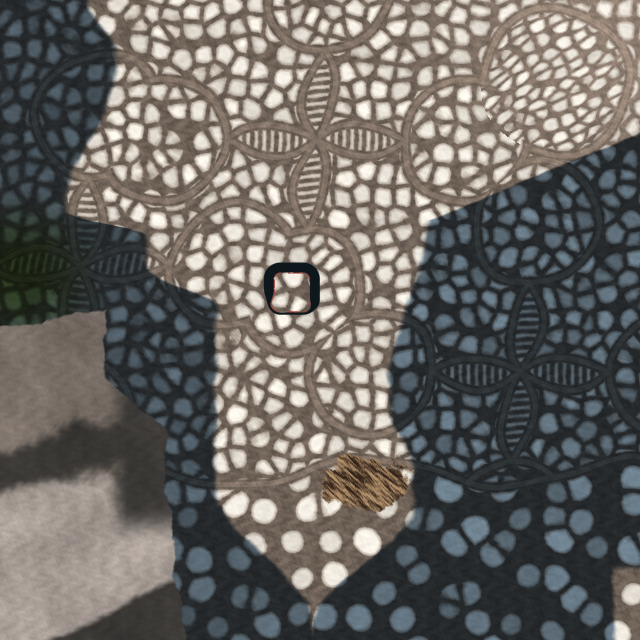
A WebGL 1 fragment shader for this pattern:

```glsl
precision highp float;
// Pebble mosaic paving with petal flowers and rings, in tree shade beside a boulder.
uniform vec2 u_resolution;

const float FINE_CELLS = 31.0;
const float COARSE_CELLS = 18.0;
const float GROUT = 0.0028;        // half gap between pebbles
const float LINE_HALF = 0.005;     // half width of drawn lines
const float RING_RADIUS = 0.096;
const float RING_OFFSET = 0.235;   // flower centre to ring centre
const vec2 PETAL = vec2(0.138, 0.025);  // length, half width
const float STRIPE_PITCH = 0.0125;
const vec2 FLOWER = vec2(0.492, 0.781);
const vec2 STEP_RIGHT = vec2(0.323, -0.364);
const vec2 STEP_LEFT = vec2(-0.364, -0.195);
const vec3 SLIVER_RING = vec3(0.868, 0.872, 0.115);
const vec3 STONE_SUN = vec3(0.98, 0.96, 0.92);
const vec3 RIM_SUN = vec3(0.72, 0.67, 0.62);
const vec3 GROUT_SUN = vec3(0.43, 0.38, 0.34);
const vec3 STONE_SHADE = vec3(0.40, 0.47, 0.52);
const vec3 RIM_SHADE = vec3(0.26, 0.29, 0.31);
const vec3 GROUT_SHADE = vec3(0.145, 0.16, 0.17);

float rise(float a, float b, float x) { return smoothstep(a, b, x); }

vec2 hash2(vec2 p) {
  return fract(sin(vec2(dot(p, vec2(127.1, 311.7)), dot(p, vec2(269.5, 183.3)))) * 43758.5);
}

// Layered rotated sines
float ripple(vec2 p) {
  float sum = 0.0, amp = 0.5;
  for (int i = 0; i < 5; i++) {
    sum += amp * sin(p.x + 1.7 * sin(p.y)) * cos(p.y * 0.8 + float(i));
    p = mat2(1.5, 1.2, -1.2, 1.5) * p + 2.3;
    amp *= 0.62;
  }
  return sum;
}

// Cellular noise: nearest and second distance, random tone
vec3 cells(vec2 p) {
  vec3 best = vec3(8.0, 8.0, 0.0);
  for (int y = -1; y <= 1; y++)
  for (int x = -1; x <= 1; x++) {
    vec2 id = floor(p) + vec2(x, y), rnd = hash2(id);
    float d = length(id + 0.12 + 0.76 * rnd - p);
    if (d < best.x) best = vec3(d, best.x, fract(rnd.x * 7.0 + rnd.y * 13.0));
    else best.y = min(best.y, d);
  }
  return best;
}

// 1 in sunlight, 0 in shade; h runs down from the top
float sunlight(vec2 p) {
  float h = 1.0 - p.y;
  float left = 0.137 + 0.045 * rise(0.0, 0.08, h) - 0.08 * rise(0.1, 0.33, h)
    + 0.13 * rise(0.33, 0.37, h) + 0.105 * rise(0.42, 0.48, h) + 0.155 * rise(0.76, 0.98, h);
  float right = 1.02 - 0.35 * clamp((h - 0.2) / 0.145, 0.0, 1.0) - 0.06 * rise(0.35, 0.58, h)
    + 0.035 * rise(0.64, 0.74, h) - 0.16 * rise(0.79, 0.98, h);
  if (h < 0.2) right = 1.1;
  float inside = max(min(p.x - left, right - p.x), min(p.x - 0.96, 0.11 - p.y));
  return rise(-0.006, 0.006, inside + 0.006 * ripple(p * 38.0));
}

void main() {
  vec2 uv = gl_FragCoord.xy / u_resolution;
  vec2 p = uv + 0.003 * vec2(sin(uv.y * 47.0), sin(uv.x * 41.0 + 2.0));
  float sun = sunlight(uv), grain = ripple(uv * 190.0), rough = ripple(uv * 24.0);

  // Flowers: four petals, with a ring beyond every tip
  float sliver = length(p - SLIVER_RING.xy) - SLIVER_RING.z;
  float ring = sliver, petal = 1.0, along = 0.0;
  for (int i = 0; i < 3; i++) {
    vec2 q = p - FLOWER;
    if (i == 1) q -= STEP_RIGHT;
    if (i == 2) q -= STEP_LEFT;
    q.x -= 0.1 * q.y;
    float a = max(abs(q.x), abs(q.y)), b = min(abs(q.x), abs(q.y)), t = a / PETAL.x;
    ring = min(ring, length(vec2(a - RING_OFFSET, b)) - RING_RADIUS);
    float d = b - PETAL.y * 4.0 * t * (1.0 - t);
    if (d < petal) { petal = d; along = a; }
  }
  float border = p.y - 0.262 - 0.022 * sin(p.x * 15.0 - 0.8);
  float coarse = step(border, 0.0);
  float line = min(abs(border), mix(min(abs(ring), abs(petal)), 1.0, coarse));

  // Pebbles: large below the border, slivers in one ring, stripes in petals
  float density = mix(FINE_CELLS, COARSE_CELLS, coarse);
  vec2 grid = p * density;
  if (sliver < 0.0) grid = mat2(0.85, -0.5, 0.5, 0.85) * p * vec2(34.0, 58.0);
  vec3 cell = cells(grid);
  float gap = min(0.5 * (cell.y - cell.x), mix(0.62, 0.36 + 0.12 * cell.z, coarse) - cell.x) / density;
  if (petal < 0.0 && coarse < 0.5) {
    float stripe = along / STRIPE_PITCH;
    gap = (0.5 - abs(fract(stripe) - 0.5)) * STRIPE_PITCH;
    cell.z = hash2(vec2(floor(stripe), 3.0)).x;
  }
  gap = min(gap, line - LINE_HALF) - GROUT + 0.0007 * grain;
  float stone = rise(-0.0012, 0.0018, gap);
  float crown = rise(0.0, 0.0065, gap) * (0.82 + 0.18 * cell.z);
  float band = 1.0 - rise(LINE_HALF - 0.002, LINE_HALF, line);

  // Sunlit and shaded paving
  float dusty = rise(0.5, 1.0, uv.x) * rise(0.65, 0.9, uv.y);
  vec3 sunny = mix(GROUT_SUN * (1.0 + 0.3 * dusty + 0.2 * band + 0.22 * grain),
    mix(RIM_SUN, STONE_SUN, crown) * (0.93 + 0.09 * cell.z + 0.05 * grain), stone);
  vec3 shady = mix(GROUT_SHADE * (1.0 + 0.25 * band + 0.2 * grain), mix(RIM_SHADE, STONE_SHADE, crown)
    * mix(0.76, 1.0, rise(0.1, 0.6, uv.x)) * (0.85 + 0.25 * cell.z + 0.08 * grain), stone);
  shady *= mix(vec3(0.65, 0.75, 0.4), vec3(1.0), rise(0.02, 0.15, length(uv - vec2(0.03, 0.57))));
  vec3 color = mix(shady, sunny, sun);

  // Dry leaf litter
  float litter = length((uv - vec2(0.572, 0.245)) / vec2(0.075, 0.045)) + 0.3 * ripple(uv * 70.0);
  float straw = rise(-0.7, 0.7, ripple(mat2(60.0, 190.0, -45.0, 230.0) * uv));
  vec3 leaf = mix(vec3(0.2, 0.14, 0.1), vec3(0.7, 0.57, 0.42), straw) * mix(0.45, 1.0, sun);
  color = mix(leaf, color, rise(0.8, 1.0, litter));

  // Rounded-square loop, thick on top, red inner rim
  vec2 k = uv - vec2(0.456, 0.546);
  float loop = length(max(abs(k) - 0.018, 0.0)) - 0.018;
  float thick = mix(0.0015, 0.0075, rise(-0.033, -0.005, k.y + 0.2 * k.x));
  float rim = (1.0 - rise(0.001, 0.003, abs(loop + thick))) * rise(-0.5, 0.1, grain);
  color = mix(color, vec3(0.65, 0.27, 0.23), rim);
  color = mix(vec3(0.05, 0.09, 0.11), color, rise(-0.001, 0.0015, abs(loop) - thick));

  // Boulder with cast shadows
  float side = 0.285 - 0.09 * rise(0.32, 0.42, uv.y) - 0.03 * rise(0.0, 0.3, uv.y);
  float rock = min(side - uv.x, 0.49 + 0.15 * uv.x - uv.y) + 0.01 * ripple(uv * 26.0);
  float dark = 1.0 - rise(0.02, 0.05, abs(uv.y - 0.265 - 0.22 * uv.x + 0.02 * rough));
  dark = max(dark, rise(0.16, 0.2, uv.x + 0.02 * rough) * rise(0.15, 0.21, uv.y));
  dark = max(dark, rise(-0.005, 0.01, 0.52 * (uv.x - 0.08) - uv.y + 0.01 * rough));
  vec3 face = mix(vec3(0.65, 0.61, 0.58), vec3(0.47, 0.43, 0.4), rise(0.24, 0.27, uv.y + 0.025 * rough));
  face = mix(face, vec3(0.23, 0.22, 0.21), dark) * (1.0 + 0.14 * rough + 0.09 * grain);
  color = mix(color, face, rise(-0.002, 0.003, rock));

  gl_FragColor = vec4(clamp(color, 0.0, 1.0), 1.0);
}
```
